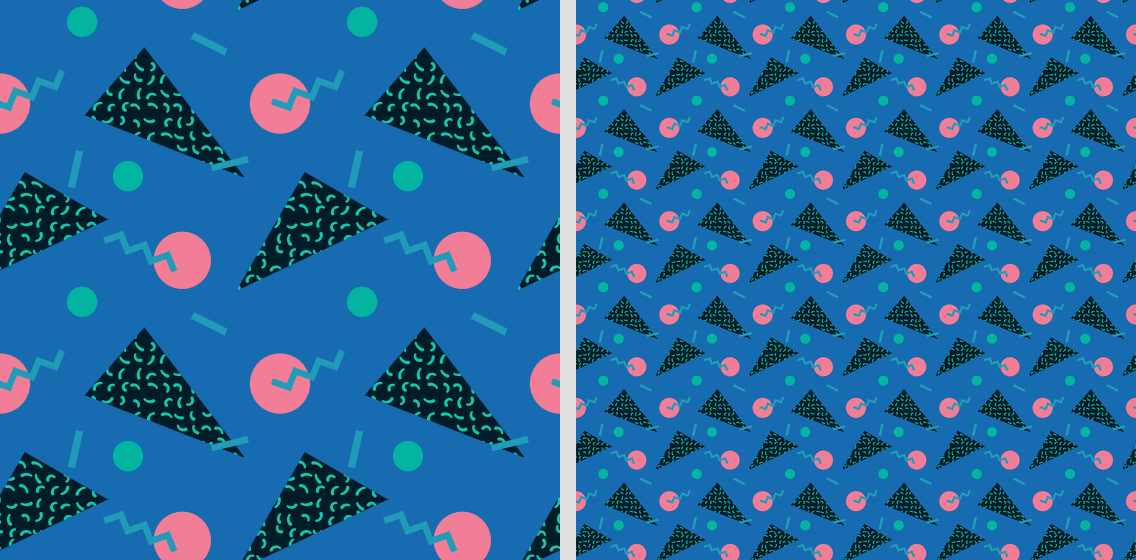
Left, the tile; right, the same tile 3 across and 3 down.
Write a WebGL 2 fragment shader that draws this pattern.

```glsl
#version 300 es
precision highp float;
// Retro geometric print: discs, bars, zigzags and two squiggle-filled triangles on blue.
// One tile of 384 units repeats 2 x 2; every shape is a distance function measured
// from its own centre with wrap-around, so the tile edges join without a seam.

uniform vec2 u_resolution;
out vec4 fragColor;

// Offset from a centre to the nearest wrapped copy of p
vec2 around(vec2 p, vec2 centre) {
    return mod(p - centre + 192.0, 384.0) - 192.0;
}

vec3 hash3(vec2 cell) {
    vec3 h = fract(cell.xyx * vec3(0.1031, 0.1030, 0.0973));
    h += dot(h, h.yxz + 33.33);
    return fract((h.xxy + h.yzz) * h.zyx);
}

float disc(vec2 p, float radius) {
    return length(p) - radius;
}

// Square-ended bar from a to b
float bar(vec2 p, vec2 a, vec2 b, float halfWidth) {
    vec2 along = normalize(b - a);
    p -= 0.5 * (a + b);
    vec2 d = abs(vec2(dot(p, along), dot(p, vec2(-along.y, along.x))));
    d -= vec2(0.5 * distance(a, b), halfWidth);
    return length(max(d, 0.0)) + min(max(d.x, d.y), 0.0);
}

// Six alternating strokes, lengthened at the inner joints to make sharp corners
float zigzag(vec2 p) {
    float d = 1e3;
    vec2 from = vec2(-48.0, 21.0);
    for (int i = 0; i < 6; i++) {
        vec2 stride = i % 2 == 0 ? vec2(23.0, 8.0) : vec2(9.0, -22.0);
        vec2 joint = 4.4 * normalize(stride);
        vec2 a = i == 0 ? from : from - joint;
        vec2 b = from + stride + (i == 5 ? vec2(0.0) : joint);
        d = min(d, bar(p, a, b, 4.4));
        from += stride;
    }
    return d;
}

float edge(vec2 p, vec2 a, vec2 b) {
    return dot(p - a, normalize(vec2(a.y - b.y, b.x - a.x)));
}

float triangle(vec2 p, vec2 a, vec2 b, vec2 c) {
    return max(edge(p, a, b), max(edge(p, b, c), edge(p, c, a)));
}

// Short tapered arcs on a jittered grid, each with its own turn and bend
float squiggles(vec2 p, float seed) {
    vec2 home = floor(p / 19.0);
    float d = 1e3;
    for (int y = -1; y <= 1; y++) {
        for (int x = -1; x <= 1; x++) {
            vec2 cell = home + vec2(x, y);
            vec3 jitter = hash3(cell + seed);
            vec3 form = hash3(cell + seed + 57.0);
            vec2 q = p - (cell + 0.5 + 0.36 * (jitter.xy - 0.5)) * 19.0;
            float turn = 6.2832 * jitter.z;
            q = mat2(cos(turn), sin(turn), -sin(turn), cos(turn)) * q;
            float radius = mix(5.0, 15.0, form.x * form.x);
            float spread = mix(5.2, 7.4, form.y) / radius;
            float halfWidth = 1.9 + 0.06 * clamp(q.x, -7.0, 7.0);
            q = vec2(abs(q.x), q.y + radius - 1.2);
            vec2 tip = vec2(sin(spread), cos(spread));
            float arc = tip.y * q.x > tip.x * q.y
                ? distance(q, tip * radius) : abs(length(q) - radius);
            d = min(d, arc - halfWidth);
        }
    }
    return d;
}

void main() {
    // Tile units, with y pointing down
    vec2 uv = gl_FragCoord.xy / u_resolution;
    vec2 p = fract(vec2(uv.x, 1.0 - uv.y) * 2.0) * 384.0;
    float soft = max(768.0 / min(u_resolution.x, u_resolution.y), 0.9);
    #define FILL(d) clamp(0.5 - (d) / soft, 0.0, 1.0)

    vec3 color = vec3(0.09, 0.42, 0.69);

    // Pink and green discs
    float pink = min(disc(around(p, vec2(0.0, 142.0)), 41.3),
                     disc(around(p, vec2(250.0, 357.0)), 39.3));
    float green = min(disc(around(p, vec2(112.5, 30.0)), 20.8),
                      disc(around(p, vec2(175.5, 241.5)), 20.8));
    color = mix(color, vec3(0.95, 0.49, 0.59), FILL(pink));
    color = mix(color, vec3(0.01, 0.71, 0.63), FILL(green));

    // Dark triangles, with the squiggles clipped to them
    vec2 p1 = around(p, vec2(217.0, 156.0));
    vec2 p2 = around(p, vec2(44.0, 317.0));
    float tri1 = triangle(p1, vec2(-19.0, -91.0), vec2(-101.0, 2.0), vec2(119.0, 88.0));
    float tri2 = triangle(p2, vec2(-10.0, -81.0), vec2(-104.0, 82.0), vec2(104.0, -16.0));
    float marks = tri1 < tri2 ? squiggles(p1, 20.0) : squiggles(p2, 140.0);
    vec3 fabric = mix(vec3(0.0, 0.11, 0.16), vec3(0.07, 0.78, 0.67), FILL(marks));
    color = mix(color, fabric, FILL(min(tri1, tri2)));

    // Bars and zigzags on top
    float strokes = bar(around(p, vec2(287.0, 60.0)), vec2(-23.0, -11.5), vec2(23.0, 11.5), 5.0);
    strokes = min(strokes, bar(around(p, vec2(103.5, 232.0)), vec2(5.5, -25.0), vec2(-5.5, 25.0), 5.0));
    strokes = min(strokes, bar(around(p, vec2(315.0, 224.5)), vec2(-25.0, 6.0), vec2(25.0, -6.0), 4.5));
    strokes = min(strokes, zigzag(around(p, vec2(37.0, 118.0))));
    strokes = min(strokes, zigzag(around(p, vec2(191.0, 351.0)) * vec2(1.0, -1.0)));
    color = mix(color, vec3(0.13, 0.61, 0.72), FILL(strokes));

    fragColor = vec4(color, 1.0);
}
```
